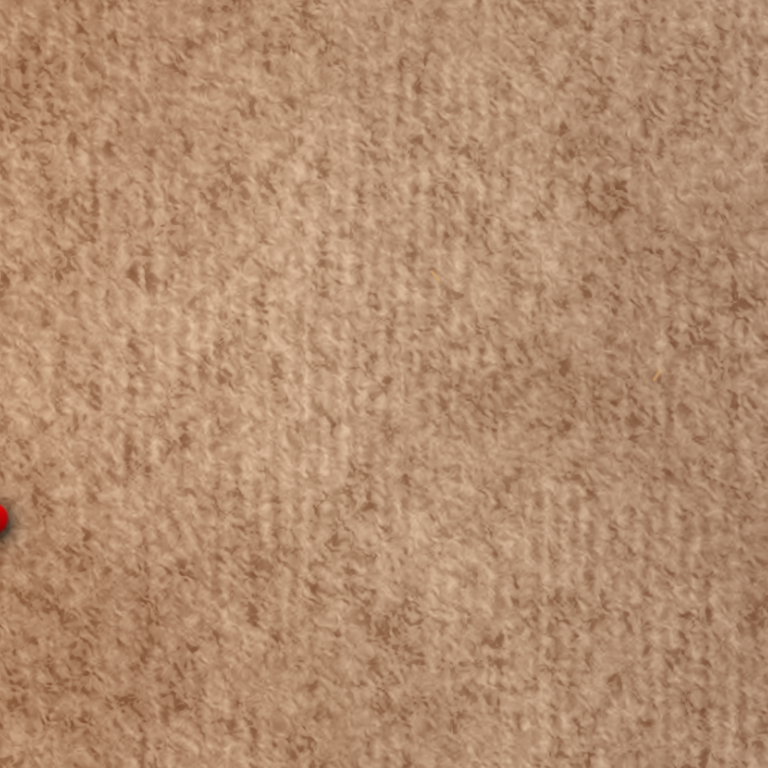
Write a WebGL 2 fragment shader that draws this texture.

```glsl
#version 300 es
precision highp float;
// Soft brown ribbed plush fabric with curly pile, faint blotches, lint and a red bead.

uniform vec2 u_resolution;
out vec4 fragColor;

const float TAU = 6.2831853;
const float RIB_COUNT = 41.0;
const int LINT_COUNT = 2;
const vec3 PILE_COLOR = vec3(0.703, 0.553, 0.435);
const vec3 SHADE_AXIS = vec3(1.0, 1.15, 1.13);
const vec3 LINT_COLOR = vec3(0.84, 0.65, 0.42);
const vec3 BEAD_COLOR = vec3(0.88, 0.02, 0.03);

float hash(vec2 p) {
    return fract(sin(dot(p, vec2(127.1, 311.7))) * 43758.5453);
}

// Smooth value noise centred on zero.
float noise(vec2 p) {
    vec2 cell = floor(p);
    vec2 f = fract(p);
    f = f * f * (3.0 - 2.0 * f);
    float low = mix(hash(cell), hash(cell + vec2(1.0, 0.0)), f.x);
    float high = mix(hash(cell + vec2(0.0, 1.0)), hash(cell + 1.0), f.x);
    return mix(low, high, f.y) - 0.5;
}

vec2 rotate(vec2 p, float angle) {
    float c = cos(angle);
    float s = sin(angle);
    return vec2(c * p.x - s * p.y, s * p.x + c * p.y);
}

float segmentDistance(vec2 p, vec2 halfAxis) {
    float t = clamp(dot(p, halfAxis) / dot(halfAxis, halfAxis), -1.0, 1.0);
    return length(p - halfAxis * t);
}

// Short strands that lean one way or the other from tuft to tuft.
float pileGrain(vec2 p) {
    vec2 curl = vec2(noise(p * 62.0 + 7.0), noise(p * 62.0 + 31.0));
    vec2 q = p + 0.007 * curl;
    float leanLeft = noise(rotate(q, 0.75) * vec2(100.0, 185.0));
    float leanRight = noise(rotate(q, -0.6) * vec2(185.0, 105.0) + 53.0);
    float tuft = smoothstep(-0.2, 0.2, noise(p * 34.0 + 19.0));
    return mix(leanLeft, leanRight, tuft) + 0.5 * noise(q * 250.0 + 11.0);
}

// Slightly tilted, wavering ridges that fade in and out along their length.
float ribs(vec2 p) {
    float x = p.x - 0.02 * p.y + 0.012 * noise(p * vec2(7.0, 4.0));
    float strength = smoothstep(-0.4, 0.35, noise(p * vec2(16.0, 7.0) + 3.0));
    float streak = noise(vec2(x * RIB_COUNT * 2.0, p.y * 11.0) + 71.0);
    return strength * cos(TAU * RIB_COUNT * x) + 0.9 * streak;
}

// Broad light and dark areas, lightest left of centre.
float blotches(vec2 p) {
    float glow = exp(-5.0 * dot(p - vec2(0.34, 0.6), p - vec2(0.34, 0.6)));
    float cloud = noise(p * 4.5 + 13.0) + 0.7 * noise(p * 10.0 + 37.0);
    return 0.065 * (glow - 0.5) + 0.065 * cloud;
}

float fabricShade(vec2 p) {
    float grain = pileGrain(p);
    float mottle = noise(p * vec2(64.0, 36.0) + 23.0);
    float pits = smoothstep(0.02, 0.3, -grain) * smoothstep(-0.1, 0.3, -mottle);
    return blotches(p) + 0.027 * ribs(p) + 0.15 * grain
        + 0.075 * mottle - 0.045 * pits + 0.006;
}

void main() {
    vec2 p = gl_FragCoord.xy / u_resolution.y;
    float soft = 1.5 / u_resolution.y;

    // Fabric, cooler toward the right
    vec3 color = PILE_COLOR + SHADE_AXIS * fabricShade(p);
    color += (p.x - 0.45) * vec3(-0.03, -0.008, 0.014);

    // Scattered lint
    for (int i = 0; i < LINT_COUNT; i++) {
        float id = float(i);
        vec2 center = vec2(0.55 + 0.4 * hash(vec2(id, 3.0)), hash(vec2(id, 8.0)));
        vec2 halfAxis = rotate(vec2(0.007, 0.0), TAU * hash(vec2(id, 5.0)));
        float d = segmentDistance(p - center, halfAxis) - 0.0018;
        color = mix(color, LINT_COLOR, 0.75 * (1.0 - smoothstep(-soft, soft, d)));
    }

    // Bead at the left edge with its soft shadow
    vec2 beadOffset = p - vec2(-0.006, 0.325);
    float beadDistance = length(beadOffset * vec2(1.0, 0.85)) - 0.017;
    float shadow = exp(-max(length(beadOffset + vec2(0.0, 0.008)) - 0.018, 0.0) * 110.0);
    color *= 1.0 - 0.55 * shadow;
    float beadLight = 0.8 + 12.0 * beadOffset.y;
    float beadMask = 1.0 - smoothstep(-2.0 * soft, soft, beadDistance);
    color = mix(color, BEAD_COLOR * beadLight, beadMask);

    fragColor = vec4(clamp(color, 0.0, 1.0), 1.0);
}
```
